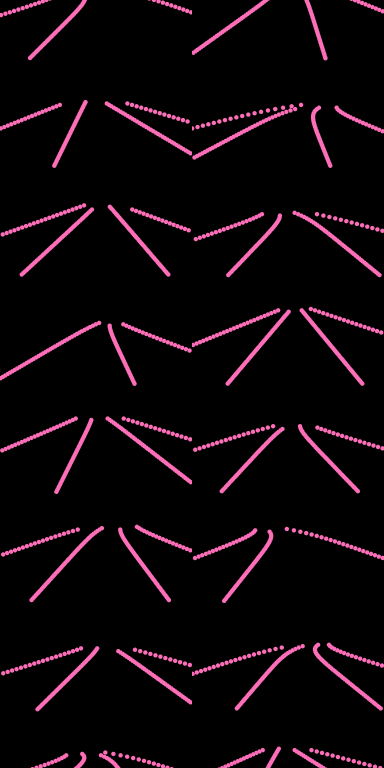
Write a Shadertoy shader that draws this pattern.

```glsl
// Grid of pink dotted perspective road lines, fanning from varied horizons on black
#define COLUMNS 2.0
#define ROW_HEIGHT 0.565
#define FIRST_GROUND 0.305
#define GROUND_MARGIN 0.03
#define DOT_RADIUS 0.0113
#define DOT_STEP 0.0072
#define LANE_WIDTH 0.72
#define BEND_AMOUNT 0.16
#define BEND_FALLOFF 0.03
#define MISSING_CHANCE 0.05
#define PINK vec3(0.99, 0.43, 0.72)

float hash(vec2 p) {
    return fract(sin(dot(p, vec2(127.1, 311.7))) * 43758.5453);
}

// Random value from -1 to 1, one per cell and channel
float signedHash(vec2 cell, float channel) {
    return 2.0 * hash(cell + channel * vec2(17.3, 5.9)) - 1.0;
}

// Distance from a point to the nearest dot of the four lines in a cell
// x runs across the cell, height is measured up from its ground line
float roadDistance(float x, float height, vec2 cell) {
    float drop = 0.36 + 0.045 * signedHash(cell, 1.0);
    float apex = 0.52 + 0.05 * signedHash(cell, 2.0);
    float topGap = 0.06 + 0.025 * signedHash(cell, 3.0);
    float bend = BEND_AMOUNT * pow(abs(signedHash(cell, 4.0)), 3.0)
               * sign(signedHash(cell, 4.0));
    float sideShift = 0.25 * signedHash(cell, 5.0) * abs(signedHash(cell, 5.0));

    float depth = drop - height;
    float nearest = floor(depth / DOT_STEP + 0.5);
    float d = 1.0;
    for (int line = 0; line < 4; line++) {
        float channel = 10.0 + 3.0 * float(line);
        if (hash(cell + channel * 3.7) < MISSING_CHANCE) continue;
        float lane = float(line) - 1.5;
        float spread = lane * LANE_WIDTH * (1.0 + 0.13 * signedHash(cell, channel));
        float start = 0.012 * (1.0 + signedHash(cell, channel + 1.0));

        // Dots at equal height steps, so shallow lines are sparser
        for (int k = -2; k <= 2; k++) {
            float dotDepth = (nearest + float(k)) * DOT_STEP;
            if (dotDepth < start || dotDepth > drop) continue;
            float dotX = apex + lane * topGap
                       + (spread + sideShift) * dotDepth / drop
                       + bend * exp(-dotDepth / BEND_FALLOFF);
            if (dotX < 0.0 || dotX > 1.0) continue;
            d = min(d, length(vec2(x - dotX, depth - dotDepth)));
        }
    }
    return d;
}

void mainImage(out vec4 fragColor, in vec2 fragCoord) {
    // One unit is a column width; y is measured down from the top
    float pixel = COLUMNS / iResolution.x;
    vec2 p = vec2(fragCoord.x, iResolution.y - fragCoord.y) * pixel;

    float row = ceil((p.y - FIRST_GROUND - GROUND_MARGIN) / ROW_HEIGHT);
    vec2 cell = vec2(floor(p.x), row);
    float height = FIRST_GROUND + row * ROW_HEIGHT - p.y;

    float d = roadDistance(fract(p.x), height, cell);
    float ink = clamp((DOT_RADIUS - d) / pixel + 0.5, 0.0, 1.0);
    fragColor = vec4(PINK * ink, 1.0);
}
```
